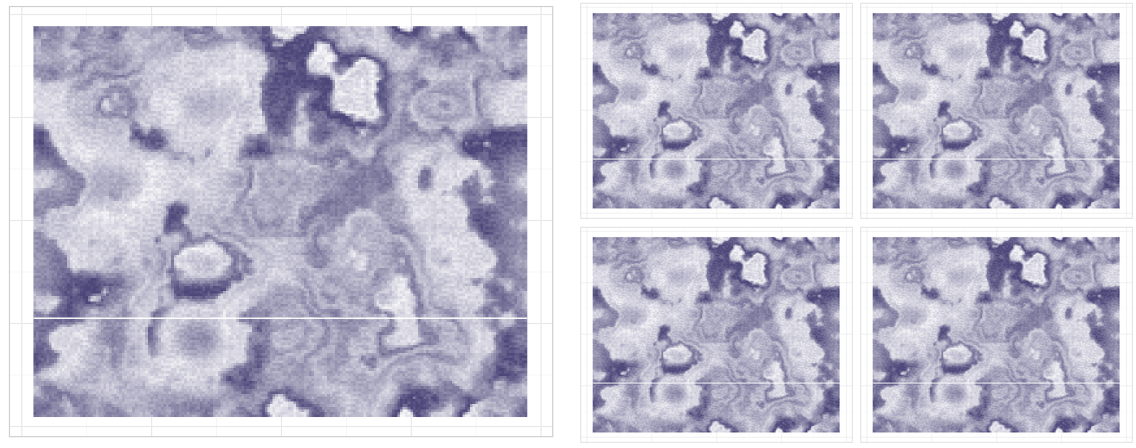
Left: one tile. Right: repeated 2 by 2.
A Shadertoy shader for this texture:

```glsl
#define CELLS vec2(190.0, 152.0)
#define BASE_PERIOD vec2(6.0, 5.0)
#define OCTAVES 5
#define BANDS 16.0
#define CONTRAST 1.02
#define GRAIN 0.16
#define MEAN_TONE 0.43
#define DARK vec3(0.30, 0.28, 0.475)
#define RASTER vec4(0.0597, 0.0691, 0.9416, 0.9416)
#define FRAME vec4(0.0169, 0.0253, 0.9870, 0.9854)
#define GRID_START vec2(0.0390, 0.0480)
#define GRID_STEP vec2(0.2318, 0.2299)

float hash(vec2 p) {
    return fract(sin(dot(p, vec2(127.1, 311.7))) * 43758.5453);
}

// Value noise that wraps after a whole number of lattice cells
float noise(vec2 p, vec2 period, float seed) {
    vec2 i = floor(p), f = fract(p);
    f = f * f * (3.0 - 2.0 * f);
    vec2 a = mod(i, period) + seed;
    vec2 b = mod(i + 1.0, period) + seed;
    return mix(mix(hash(a), hash(vec2(b.x, a.y)), f.x),
               mix(hash(vec2(a.x, b.y)), hash(b), f.x), f.y);
}

float fbm(vec2 uv) {
    float sum = 0.0, total = 0.0, amplitude = 1.0;
    vec2 period = BASE_PERIOD;
    for (int i = 0; i < OCTAVES; i++) {
        sum += amplitude * noise(uv * period, period, 17.0 * float(i));
        total += amplitude;
        amplitude *= 0.5;
        period *= 2.0;
    }
    return sum / total;
}

// Winding bands: a height field read through a random tone ramp
float cellTone(vec2 uv) {
    vec2 cell = mod(floor(uv * CELLS), CELLS);
    vec2 p = (cell + 0.5) / CELLS;
    float height = fbm(p);
    float drift = noise(p * BASE_PERIOD, BASE_PERIOD, 91.0);
    float band = noise(vec2(height * BANDS, drift * 4.0), vec2(64.0), 53.0);
    float grain = hash(cell + 211.0) - 0.5;
    return clamp(MEAN_TONE + (band - 0.5) * CONTRAST + grain * GRAIN, 0.0, 0.96);
}

// Signed distance to a box given by its lower left and upper right corners
float boxDistance(vec2 p, vec4 box, vec2 scale) {
    vec2 d = max(box.xy - p, p - box.zw) * scale;
    return max(d.x, d.y);
}

float coverage(float d, float pixel) {
    return clamp(0.5 - d / pixel, 0.0, 1.0);
}

float gridLines(vec2 p, vec2 spacing, vec2 scale, float halfWidth, float pixel) {
    vec2 d = abs(fract((p - GRID_START) / spacing + 0.5) - 0.5) * spacing * scale;
    return coverage(min(d.x, d.y) - halfWidth, pixel);
}

void mainImage(out vec4 fragColor, in vec2 fragCoord) {
    vec2 p = fragCoord / iResolution.xy;
    vec2 scale = vec2(iResolution.x / iResolution.y, 1.0);
    float pixel = 1.0 / iResolution.y;
    vec3 color = vec3(1.0);

    // Panel grid and frame
    float frame = boxDistance(p, FRAME, scale);
    float inside = coverage(frame, pixel);
    float minorLine = gridLines(p, GRID_STEP * 0.5, scale, 0.0007, pixel);
    float majorLine = gridLines(p, GRID_STEP, scale, 0.0013, pixel);
    color = mix(color, vec3(0.95), minorLine * inside);
    color = mix(color, vec3(0.915), majorLine * inside);
    color = mix(color, vec3(0.81), coverage(abs(frame) - 0.0013, pixel));

    // Cells, averaged over four samples per pixel
    float tone = 0.0;
    for (int i = 0; i < 4; i++) {
        vec2 offset = vec2(i % 2, i / 2) * 0.5 - 0.25;
        vec2 q = (fragCoord + offset) / iResolution.xy;
        tone += 0.25 * cellTone((q - RASTER.xy) / (RASTER.zw - RASTER.xy));
    }
    float raster = coverage(boxDistance(p, RASTER, scale), pixel);
    color = mix(color, mix(DARK, vec3(1.0), tone), raster);

    // Thin white gap across the cells
    float gap = coverage(abs(p.y - 0.2897) - 0.0016, pixel);
    color = mix(color, vec3(1.0), gap * raster);

    fragColor = vec4(color, 1.0);
}
```
